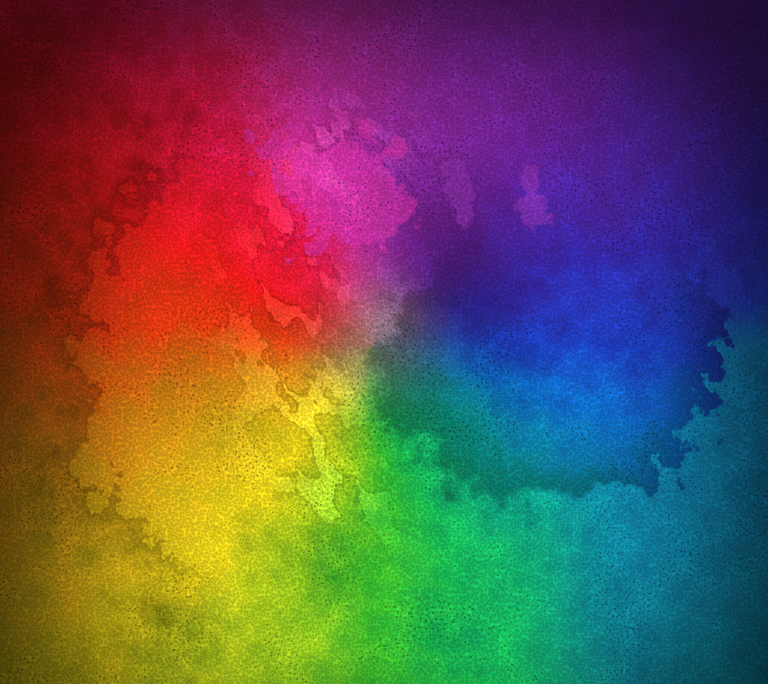
Reproduce this background procedurally as a WebGL 1 fragment shader.

```glsl
precision highp float;
uniform vec2 u_resolution;

#define WHEEL_CENTRE vec2(0.55, 0.50)
#define LIGHT_CENTRE vec2(0.51, 0.42)
#define EDGE_DARKNESS 0.67
#define HUE_WOBBLE 13.0
#define EDGE_RAGGEDNESS 0.13
#define MOTTLE 0.30
#define GRAIN_SCALE 230.0
#define GRAIN_STRENGTH 0.32
#define PIT_SCALE 110.0

vec2 hash2(vec2 p) {
  p = vec2(dot(p, vec2(127.1, 311.7)), dot(p, vec2(269.5, 183.3)));
  return fract(sin(p) * 43758.55);
}

// Distance to the nearest scattered cell point
float cells(vec2 p) {
  vec2 cell = floor(p), local = fract(p);
  float nearest = 2.0;
  for (int y = -1; y <= 1; y++) {
    for (int x = -1; x <= 1; x++) {
      vec2 offset = vec2(float(x), float(y));
      vec2 toPoint = offset + hash2(cell + offset) - local;
      nearest = min(nearest, dot(toPoint, toPoint));
    }
  }
  return sqrt(nearest);
}

// Layered cellular noise, roughly centred on zero
float rough(vec2 p) {
  float sum = 0.0, amplitude = 0.5;
  for (int i = 0; i < 4; i++) {
    sum += amplitude * (cells(p) - 0.45);
    p = mat2(1.6, 1.2, -1.2, 1.6) * p + 7.3;
    amplitude *= 0.55;
  }
  return sum;
}

float ellipse(vec2 p, vec2 centre, vec2 radii) {
  return (length((p - centre) / radii) - 1.0) * min(radii.x, radii.y);
}

void blend(inout vec3 colour, vec3 next, float start, float end, float angle) {
  colour = mix(colour, next, clamp((angle - start) / (end - start), 0.0, 1.0));
}

// Hues by clockwise angle in degrees, starting and ending at red
vec3 hueWheel(float angle) {
  vec3 red = vec3(0.88, 0.10, 0.10);
  vec3 c = red;
  blend(c, vec3(0.88, 0.09, 0.26), 0.0, 22.0, angle);     // crimson
  blend(c, vec3(0.78, 0.17, 0.55), 22.0, 42.0, angle);    // magenta
  blend(c, vec3(0.57, 0.16, 0.63), 42.0, 68.0, angle);    // purple
  blend(c, vec3(0.42, 0.14, 0.63), 68.0, 100.0, angle);   // violet
  blend(c, vec3(0.22, 0.16, 0.68), 100.0, 128.0, angle);  // indigo
  blend(c, vec3(0.12, 0.25, 0.76), 128.0, 150.0, angle);  // blue
  blend(c, vec3(0.06, 0.42, 0.77), 150.0, 167.0, angle);  // azure
  blend(c, vec3(0.05, 0.60, 0.55), 167.0, 194.0, angle);  // teal
  blend(c, vec3(0.10, 0.74, 0.34), 194.0, 222.0, angle);  // green
  blend(c, vec3(0.24, 0.74, 0.18), 222.0, 239.0, angle);  // grass
  blend(c, vec3(0.55, 0.78, 0.13), 239.0, 253.0, angle);  // lime
  blend(c, vec3(0.87, 0.79, 0.10), 253.0, 280.0, angle);  // yellow
  blend(c, vec3(0.83, 0.50, 0.08), 284.0, 314.0, angle);  // orange
  blend(c, vec3(0.86, 0.23, 0.06), 314.0, 334.0, angle);  // vermilion
  blend(c, red, 334.0, 360.0, angle);
  return c;
}

void main() {
  vec2 uv = gl_FragCoord.xy / u_resolution;
  vec2 p = vec2(uv.x * u_resolution.x / u_resolution.y, uv.y);
  float broad = rough(p * 5.0);
  float fine = rough(p * 19.0 + 3.0);
  vec2 q = p + 0.010 * sin(p.yx * 19.0 + 2.0 * sin(p * 11.0));
  float ragged = EDGE_RAGGEDNESS * (0.8 * broad + fine);

  // Colour wheel fading to a pale centre
  vec2 spoke = q - WHEEL_CENTRE;
  float angle = 150.0 - degrees(atan(spoke.y, spoke.x)) + HUE_WOBBLE * (broad + fine);
  vec3 colour = hueWheel(mod(angle, 360.0));
  float paleness = exp(-dot(spoke, spoke) / 0.006);
  colour = mix(colour, vec3(0.60, 0.55, 0.47), 0.8 * paleness);

  // Shadow above the blue pool
  vec2 shade = (q - vec2(0.67, 0.62)) / vec2(0.10, 0.13);
  colour *= 1.0 - 0.28 * exp(-dot(shade, shade));

  // Blue pool with a crisp teal shore at the lower right
  float pool = ellipse(q, vec2(0.82, 0.505), vec2(0.225)) + ragged;
  float rightSide = smoothstep(0.75, 0.95, p.x);
  float below = smoothstep(0.57, 0.48, p.y);
  float shore = smoothstep(-0.003, 0.005, pool) * below * rightSide;
  colour = mix(colour, vec3(0.07, 0.52, 0.66), 0.8 * shore);
  float poolRim = smoothstep(-0.08, 0.0, pool) * smoothstep(mix(0.05, 0.005, rightSide), -0.003, pool);
  colour *= 1.0 - 0.24 * poolRim * smoothstep(0.66, 0.52, p.y);

  // Warm pool with a stained left shore
  float warm = ellipse(q, vec2(0.36, 0.46), vec2(0.25, 0.32)) + ragged;
  float leftSide = smoothstep(0.36, 0.22, p.x);
  float stain = smoothstep(-0.004, 0.006, warm) * exp(-max(warm, 0.0) * 16.0);
  colour *= 1.0 - leftSide * (0.24 * stain + 0.08 * exp(-abs(warm) * 30.0));

  // Crisp pale flakes down the middle
  float spine = p.x - 0.46 - 0.05 * sin(p.y * 9.0);
  float column = exp(-spine * spine / 0.010) * smoothstep(0.15, 0.28, p.y) * smoothstep(0.92, 0.76, p.y);
  vec2 slanted = vec2(p.x + 0.5 * p.y, p.y - 0.3 * p.x);
  float flakeNoise = rough(slanted * vec2(13.0, 8.0) + 11.0);
  float flake = smoothstep(0.02, 0.045, flakeNoise) * column;
  colour = mix(colour, colour * 1.06 + vec3(0.07, 0.09, 0.07), 0.85 * flake);
  colour *= 1.0 - 0.14 * column * smoothstep(0.035, 0.0, abs(flakeNoise - 0.01));

  // Pink splash and small violet drops
  for (int i = 0; i < 2; i++) {
    float n = float(i);
    vec2 lobe = vec2(0.455 + 0.085 * n, 0.715 - 0.01 * n);
    float splash = ellipse(q, lobe, vec2(0.050 - 0.006 * n, 0.075 - 0.012 * n)) + 1.2 * ragged;
    colour = mix(colour, vec3(0.88, 0.21, 0.70), 0.62 * smoothstep(0.010, -0.012, splash));
    vec2 drop = vec2(0.67 + 0.118 * n, 0.73 - 0.032 * n);
    drop.x += 0.3 * (drop.y - p.y);
    float edge = ellipse(q, drop, vec2(0.016, 0.036)) + 0.05 * fine;
    colour = mix(colour, vec3(0.60, 0.22, 0.72), 0.5 * smoothstep(0.004, -0.003, edge));
  }

  // Boxy vignette
  vec2 reach = abs(uv - LIGHT_CENTRE) * vec2(1.0, 0.85);
  float distanceOut = pow(dot(reach * reach, reach), 1.0 / 3.0);
  colour *= 1.0 - EDGE_DARKNESS * smoothstep(0.29, 0.60, distanceOut + 0.03 * broad);

  // Mottling, pits and paper grain
  colour *= 1.0 + MOTTLE * (0.8 * broad + fine);
  float pits = smoothstep(0.24, 0.08, cells(p * PIT_SCALE)) * smoothstep(-0.05, 0.20, fine - broad);
  float grain = cells(p * GRAIN_SCALE) - 0.45;
  colour *= (1.0 - 0.28 * pits) * (1.0 + GRAIN_STRENGTH * grain);
  gl_FragColor = vec4(clamp(colour, 0.0, 1.0), 1.0);
}
```
